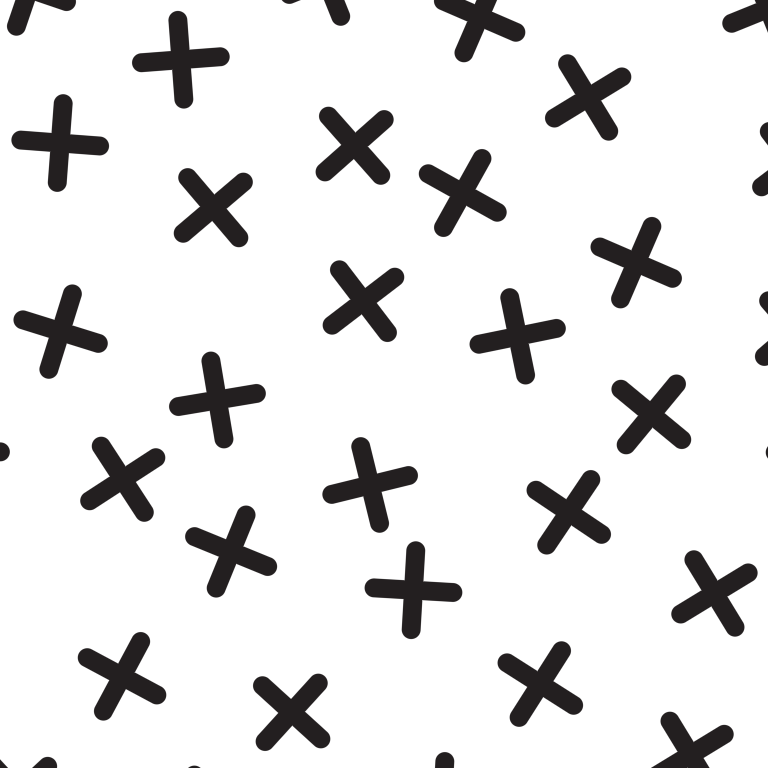
Write a WebGL 2 fragment shader that draws this pattern.

```glsl
#version 300 es
precision highp float;
// Scattered dark plus signs with rounded arms, each turned at random, on white.

uniform vec2 u_resolution;
out vec4 fragColor;

const float TAU = 6.2831853;
const vec3 PAPER = vec3(1.0);
const vec3 INK = vec3(0.137, 0.122, 0.125);

const float SPACING = 0.215;      // distance between lattice points
const float JITTER = 0.043;       // largest shift, small enough to avoid overlap
const float ARM_LENGTH = 0.0514;  // centre to start of the round cap
const float ARM_RADIUS = 0.0123;  // half the stroke width
const float LATTICE_TURN = 0.37;  // hides the rows of the lattice

mat2 rotation(float angle) {
    float c = cos(angle), s = sin(angle);
    return mat2(c, s, -s, c);
}

// Three random values in 0..1 for an integer cell
vec3 hash3(ivec2 cell) {
    uvec3 v = uvec3(cell.x + 1000, cell.y + 1000, 17);
    v = v * 1664525u + 1013904223u;
    v += v.yzx * v.zxy;
    v ^= v >> 16u;
    v += v.yzx * v.zxy;
    return vec3(v >> 8u) / 16777216.0;
}

// Signed distance to a plus sign made of two capsules
float crossDistance(vec2 p, float armLength, float radius) {
    p = abs(p);
    p = vec2(max(p.x, p.y), min(p.x, p.y));
    return length(vec2(max(p.x - armLength, 0.0), p.y)) - radius;
}

// Distance to the nearest cross on a jittered triangular lattice
float scatteredCrosses(vec2 p, float spacing, float jitter) {
    mat2 lattice = spacing * mat2(1.0, 0.0, 0.5, 0.8660254);
    ivec2 home = ivec2(floor(inverse(lattice) * p + 0.5));
    float nearest = 1.0;
    for (int y = -1; y <= 1; y++) {
        for (int x = -1; x <= 1; x++) {
            ivec2 cell = home + ivec2(x, y);
            vec3 random = hash3(cell);
            vec2 shift = rotation(TAU * random.x) * vec2(jitter * sqrt(random.y), 0.0);
            vec2 local = rotation(TAU * random.z) * (p - lattice * vec2(cell) - shift);
            nearest = min(nearest, crossDistance(local, ARM_LENGTH, ARM_RADIUS));
        }
    }
    return nearest;
}

void main() {
    float canvasSize = min(u_resolution.x, u_resolution.y);
    vec2 p = gl_FragCoord.xy / canvasSize;
    float pixel = 1.0 / canvasSize;

    float d = scatteredCrosses(rotation(LATTICE_TURN) * p, SPACING, JITTER);
    float coverage = 1.0 - smoothstep(-0.7 * pixel, 0.7 * pixel, d);
    fragColor = vec4(mix(PAPER, INK, coverage), 1.0);
}
```
